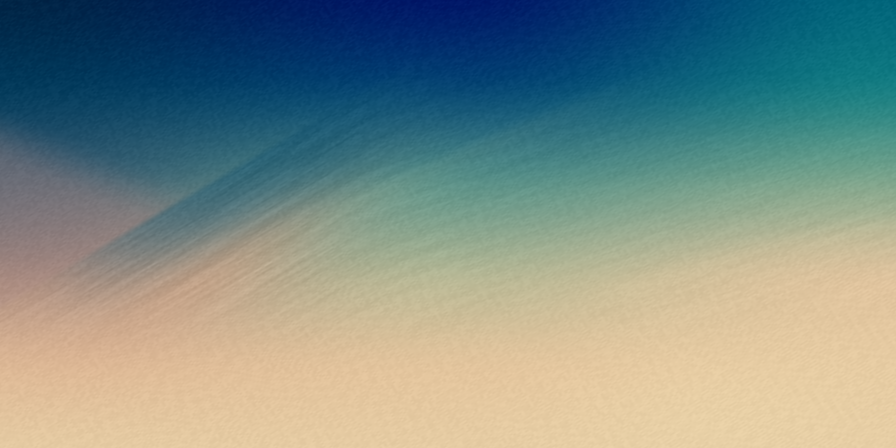
Reproduce this background procedurally as a Shadertoy shader.

```glsl
// Draws a soft dusk gradient, navy and teal over sand, crossed by slanted veils of light.

const vec3 SAND = vec3(0.90, 0.80, 0.64);
const vec3 MAUVE = vec3(0.62, 0.50, 0.495);
const vec3 SHADE_BLUE = vec3(0.06, 0.31, 0.43);
const vec3 PALE_SAGE = vec3(0.55, 0.65, 0.56);
const vec3 ROSE = vec3(0.85, 0.66, 0.54);

float hash(vec2 p) {
    return fract(sin(dot(p, vec2(127.1, 311.7))) * 43758.5453);
}

float noise(vec2 p) {
    vec2 cell = floor(p);
    vec2 f = fract(p);
    f = f * f * (3.0 - 2.0 * f);
    float low = mix(hash(cell), hash(cell + vec2(1.0, 0.0)), f.x);
    float high = mix(hash(cell + vec2(0.0, 1.0)), hash(cell + 1.0), f.x);
    return mix(low, high, f.y);
}

// Soft step from one gradient stop to the next, overlapping its neighbours
float blend(float k, float stop) {
    return smoothstep(stop - 0.25, stop + 1.25, k);
}

// Five evenly spaced stops, from the top (depth 0) down to sand (depth 1)
vec3 skyRamp(float depth, vec3 top, vec3 upper, vec3 middle, vec3 lower, vec3 base) {
    float k = depth * 5.0;
    vec3 color = top + (upper - top) * blend(k, 0.0);
    color += (middle - upper) * blend(k, 1.0);
    color += (lower - middle) * blend(k, 2.0);
    color += (base - lower) * blend(k, 3.0);
    return color + (SAND - base) * blend(k, 4.0);
}

// Left, centre and right ramps blended across the canvas
vec3 sky(vec2 uv) {
    float depth = 1.0 - uv.y;
    vec3 left = skyRamp(depth, vec3(0.0, 0.135, 0.265), vec3(0.0, 0.23, 0.36),
        vec3(0.23, 0.36, 0.44), vec3(0.65, 0.535, 0.495), vec3(0.865, 0.715, 0.58));
    vec3 centre = skyRamp(depth, vec3(0.0, 0.075, 0.40), vec3(0.0, 0.27, 0.45),
        vec3(0.32, 0.56, 0.53), vec3(0.70, 0.715, 0.58), vec3(0.89, 0.765, 0.61));
    vec3 right = skyRamp(depth, vec3(0.0, 0.39, 0.48), vec3(0.07, 0.49, 0.51),
        vec3(0.49, 0.65, 0.55), vec3(0.87, 0.755, 0.61), vec3(0.90, 0.79, 0.63));
    vec3 color = mix(left, centre, smoothstep(0.0, 0.5, uv.x));
    return mix(color, right, smoothstep(0.5, 1.0, uv.x));
}

// Elliptical falloff whose long axis follows a unit direction
float glow(vec2 offset, vec2 axis, vec2 radius) {
    vec2 q = vec2(dot(offset, axis), dot(offset, vec2(axis.y, -axis.x))) / radius;
    return exp(-dot(q, q));
}

// Straight brushed lines of a given slope, in two widths, centred on zero
float brushed(vec2 p, float slope) {
    vec2 axis = normalize(vec2(1.0, slope));
    vec2 q = vec2(dot(p, axis), dot(p, vec2(axis.y, -axis.x)));
    float wide = noise(q * vec2(4.0, 140.0)) - 0.5;
    float fine = noise(q * vec2(14.0, 240.0) + 9.0) - 0.5;
    return wide + 0.7 * fine;
}

void mainImage(out vec4 fragColor, in vec2 fragCoord) {
    vec2 uv = fragCoord / iResolution.xy;
    vec2 p = vec2(uv.x * 2.0, uv.y);
    vec3 color = sky(uv);

    // Beam coordinates: along its upper edge, and across it (positive below)
    vec2 beamAxis = vec2(0.861, 0.508);
    vec2 fromBeam = p - vec2(0.078, 0.362);
    float along = dot(fromBeam, beamAxis);
    float across = dot(fromBeam, vec2(beamAxis.y, -beamAxis.x));
    float belowBeam = smoothstep(-0.008, 0.012, across);

    // Mauve wedge at the left, between the falling edge and the beam
    float wedgeDepth = 0.747 - 0.425 * p.x - p.y;
    float wedge = smoothstep(-0.025, 0.12, wedgeDepth) * (1.0 - belowBeam);
    wedge *= 1.0 - smoothstep(0.30, 0.65, p.x);
    wedge *= 1.0 - 0.5 * smoothstep(0.15, 0.40, wedgeDepth);
    color = mix(color, MAUVE, 0.45 * wedge);

    // Rose light near the foot of the beam
    float rose = glow(p - vec2(0.50, 0.42), beamAxis, vec2(0.34, 0.10));
    color = mix(color, ROSE, 0.45 * rose);

    // Blue shade between the beam edge and the curved lower veil
    float run = p.x - 0.625;
    float belowVeil = 0.479 + 0.49 * run - 0.07 * run * run - p.y;
    float shade = belowBeam * (1.0 - smoothstep(-0.14, 0.03, belowVeil));
    shade *= smoothstep(-0.05, 0.50, along) * (1.0 - smoothstep(0.65, 1.10, along));
    color = mix(color, SHADE_BLUE, 0.42 * shade);

    // Pale light along the top of the lower veil
    float veil = smoothstep(-0.02, 0.025, belowVeil) * exp(-max(belowVeil, 0.0) * 14.0);
    veil *= smoothstep(0.45, 0.80, p.x) * (1.0 - smoothstep(0.90, 1.65, p.x));
    color = mix(color, PALE_SAGE, 0.2 * veil);

    // Sandy veil rising to the right, and a low warm glow
    float rise = p.x - 1.22;
    float belowDune = 0.336 + 0.31 * rise - 0.09 * rise * rise - p.y;
    float dune = smoothstep(-0.015, 0.035, belowDune) * smoothstep(1.15, 1.50, p.x);
    color = mix(color, SAND, 0.15 * dune);
    color += vec3(0.01, 0.02, 0.015) * glow(p - vec2(1.60, 0.08), vec2(1.0, 0.0), vec2(0.40, 0.16));

    // Brushed streaks, steep in the beam and flatter toward the right
    float streak = mix(brushed(p, 0.59), brushed(p, 0.33), smoothstep(0.65, 1.05, p.x));
    float streakArea = smoothstep(-0.01, 0.03, across) * smoothstep(0.15, 0.40, p.y);
    streakArea *= 1.0 - smoothstep(0.65, 0.95, p.y);
    streakArea *= 1.0 - 0.6 * smoothstep(0.60, 1.20, p.x);
    color += 0.048 * streak * streakArea;

    // Light film grain, drawn out a little along the beam
    vec2 grainCell = vec2(along, across) * vec2(150.0, 270.0);
    color += 0.036 * (noise(grainCell) - 0.5);
    fragColor = vec4(clamp(color, 0.0, 1.0), 1.0);
}
```
